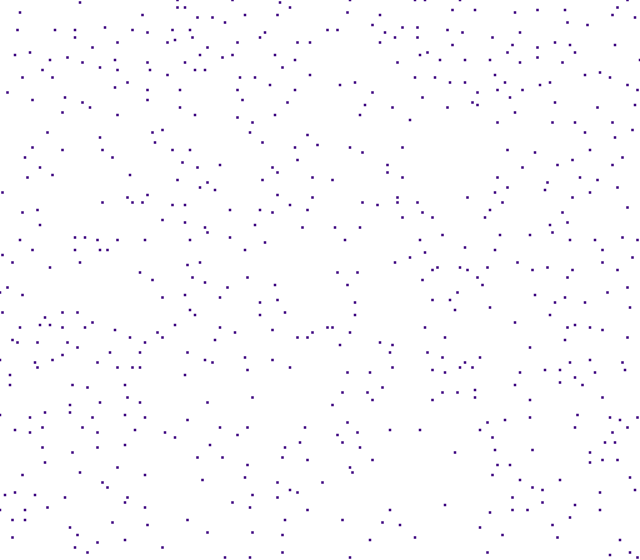
Give the GLSL for this pattern, as a WebGL 1 fragment shader.

```glsl
precision highp float;

uniform vec2 u_resolution;

const vec3 PAPER = vec3(1.0);
const vec3 VIOLET = vec3(0.22, 0.0, 0.49);
const float DOTS_PER_HEIGHT = 224.0; // one unit is the side of a dot
const float CELL = 6.0;              // cell side in units
const float SLOTS = 5.0;             // dot places along a cell side

vec2 hash22(vec2 p) {
  vec3 q = fract(p.xyx * vec3(0.1031, 0.1030, 0.0973));
  q += dot(q, q.yzx + 33.33);
  return fract((q.xx + q.yz) * q.zy);
}

float valueNoise(vec2 p) {
  vec2 i = floor(p);
  vec2 f = smoothstep(0.0, 1.0, fract(p));
  float low = mix(hash22(i).x, hash22(i + vec2(1.0, 0.0)).x, f.x);
  float high = mix(hash22(i + vec2(0.0, 1.0)).x, hash22(i + 1.0).x, f.x);
  return mix(low, high, f.y);
}

// Share of filled cells: drifts in patches, thinner to the lower right
float fillChance(vec2 cell, float rows) {
  float lean = (cell.y - 0.4 * cell.x) / rows;
  return 0.29 + 0.11 * lean + 0.18 * valueNoise(cell * 0.17 + 4.0);
}

// Coverage of a square with the given centre and half side
float squareMask(vec2 p, vec2 centre, float halfSide, float pixel) {
  vec2 d = abs(p - centre);
  vec2 cover = clamp((halfSide - d) / pixel + 0.5, 0.0, 1.0);
  return cover.x * cover.y;
}

float scatteredDots(vec2 p, float pixel) {
  // Stagger the rows so that no columns show
  float row = floor(p.y / CELL);
  p.x += floor(hash22(vec2(row, 71.0)).x * CELL);

  vec2 cell = floor(p / CELL);
  vec2 centre = floor(hash22(cell + 17.0) * SLOTS) + 1.0;
  float chance = fillChance(cell, DOTS_PER_HEIGHT / CELL);
  float present = step(hash22(cell + 139.0).x, chance);
  return present * squareMask(p - cell * CELL, centre, 0.5, pixel);
}

void main() {
  float pixel = DOTS_PER_HEIGHT / u_resolution.y;
  float ink = scatteredDots(gl_FragCoord.xy * pixel, pixel);
  gl_FragColor = vec4(mix(PAPER, VIOLET, ink), 1.0);
}
```
